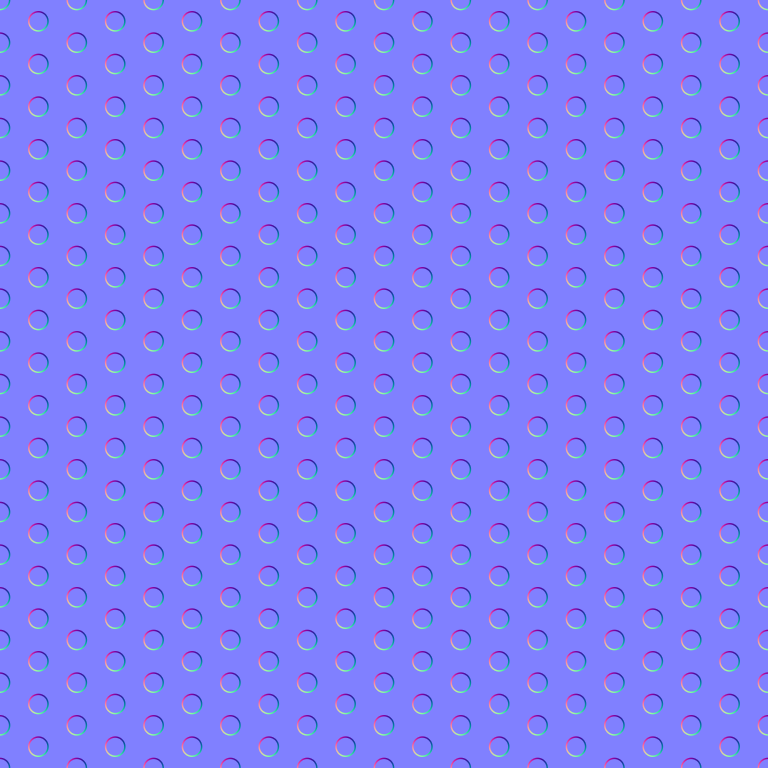
A Shadertoy shader for this texture map:

```glsl
// Tangent-space normal map of a flat sheet with staggered round perforations.

#define REPEATS vec2(10.0, 18.0) // lattice cells across and down
#define RADIUS 0.0125            // middle of the bevel ring
#define BEVEL_WIDTH 0.0019       // width of the bevel ring
#define STEEPNESS 0.97           // sideways part of the bevel normal

// Offset from the nearest point of a rectangular lattice.
vec2 latticeOffset(vec2 p) {
    return (fract(p * REPEATS + 0.5) - 0.5) / REPEATS;
}

// Offset from the nearest hole centre: two lattices, half a cell apart.
vec2 holeOffset(vec2 p) {
    vec2 a = latticeOffset(p);
    vec2 b = latticeOffset(p + 0.5 / REPEATS);
    return dot(a, a) < dot(b, b) ? a : b;
}

// Share of a pixel's width that lies inside a band centred on zero.
float bandCoverage(float dist, float width, float pixel) {
    float top = min(dist + 0.5 * pixel, 0.5 * width);
    float bottom = max(dist - 0.5 * pixel, -0.5 * width);
    return max(top - bottom, 0.0) / pixel;
}

void mainImage(out vec4 fragColor, in vec2 fragCoord) {
    vec2 uv = fragCoord / iResolution.xy;
    float pixel = 1.0 / min(iResolution.x, iResolution.y);

    vec2 offset = holeOffset(uv);
    float dist = length(offset);

    // The bevel leans toward the hole centre; the rest faces the viewer.
    vec2 inward = -offset / max(dist, 1e-5);
    vec3 bevel = vec3(inward * STEEPNESS, sqrt(1.0 - STEEPNESS * STEEPNESS));
    vec3 flatNormal = vec3(0.004, 0.004, 1.0);

    // Blend by coverage, then encode the normal as colour.
    float ring = bandCoverage(dist - RADIUS, BEVEL_WIDTH, pixel);
    vec3 normal = mix(flatNormal, bevel, ring);
    fragColor = vec4(normal * 0.5 + 0.5, 1.0);
}
```
